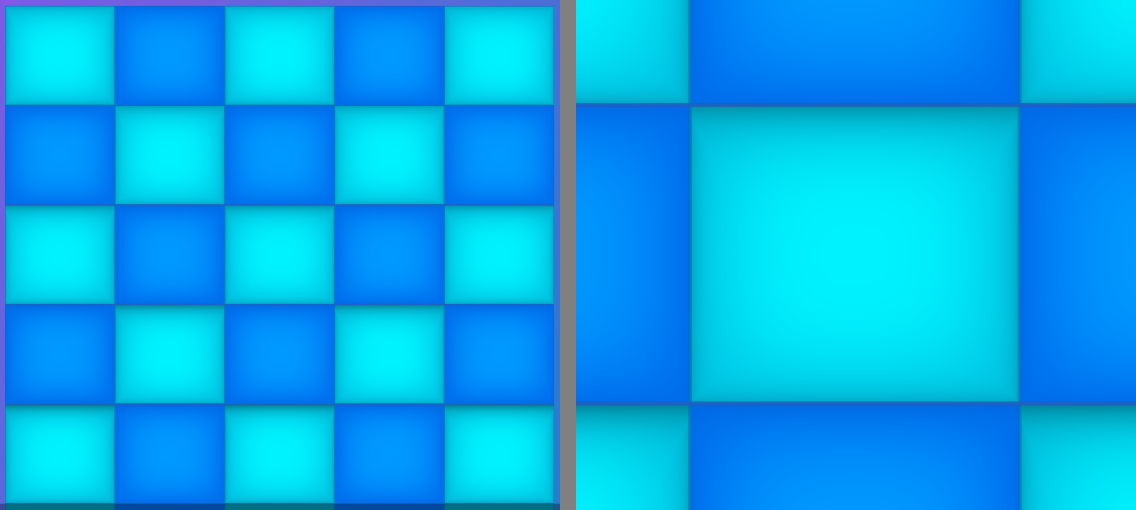
Left, the full canvas; right, a detail of the centre.
Give the GLSL for this pattern, as a Shadertoy shader.

```glsl
const vec2 TILE_COUNT = vec2(5.0);
const vec2 GRID_MIN = vec2(0.0091, 0.0125);
const vec2 GRID_MAX = vec2(0.9896, 0.9886);

const vec3 CYAN_CENTER = vec3(0.0, 0.95, 1.0);
const vec3 CYAN_EDGE = vec3(0.0, 0.76, 0.89);
const vec3 BLUE_CENTER = vec3(0.0, 0.60, 1.0);
const vec3 BLUE_EDGE = vec3(0.0, 0.43, 0.93);
const vec3 SEAM_ROW = vec3(0.14, 0.36, 0.76);
const vec3 SEAM_COLUMN = vec3(0.0, 0.42, 0.74);
const vec3 FRAME_PURPLE = vec3(0.50, 0.35, 0.90);
const vec3 FRAME_BLUE = vec3(0.15, 0.49, 0.80);

// Lengths in canvas heights
const float SEAM_HALF_WIDTH = 0.0013;
const float SIDE_SHADOW_SIZE = 0.006;
const float TOP_SHADOW_SIZE = 0.012;

const float SIDE_SHADOW = 0.16;
const float TOP_SHADOW_FIRST = 0.12;
const float TOP_SHADOW_LAST = 0.42;
const float GLOW_POWER = 2.6;
const float STRIP_SHADE = 0.68;
const float PI = 3.14159265;

// Soft-edged checker: 1 on cyan tiles, 0 on blue ones
float checker(vec2 grid, vec2 pixel) {
    vec2 inside = clamp(grid, vec2(0.05), TILE_COUNT - 0.05);
    vec2 side = clamp(sin(PI * inside) / (PI * pixel), -1.0, 1.0);
    return 0.5 + 0.5 * side.x * side.y;
}

vec3 tileColor(vec2 local, vec2 tileSize, float cyan, float rowDepth) {
    // Broad glow fading from the tile center
    vec2 falloff = 1.0 - pow(abs(2.0 * local - 1.0), vec2(GLOW_POWER));
    float rim = 1.0 - falloff.x * falloff.y;
    vec3 color = mix(mix(BLUE_CENTER, BLUE_EDGE, rim),
                     mix(CYAN_CENTER, CYAN_EDGE, rim), cyan);

    // Narrow shadows, mostly visible on cyan
    vec2 edge = min(local, 1.0 - local) * tileSize;
    float sides = SIDE_SHADOW * exp(-min(edge.x, edge.y) / SIDE_SHADOW_SIZE);
    float topStrength = mix(TOP_SHADOW_FIRST, TOP_SHADOW_LAST, rowDepth);
    float top = topStrength * exp(-(1.0 - local.y) * tileSize.y / TOP_SHADOW_SIZE);
    return color * (1.0 - max(sides, top) * mix(0.15, 1.0, cyan));
}

void mainImage(out vec4 fragColor, in vec2 fragCoord) {
    vec2 uv = fragCoord / iResolution.xy;
    vec2 canvas = vec2(iResolution.x / iResolution.y, 1.0);
    float pixel = 1.0 / iResolution.y;

    // Grid coordinates and tile-local position
    vec2 tileSize = (GRID_MAX - GRID_MIN) * canvas / TILE_COUNT;
    vec2 grid = (uv - GRID_MIN) * canvas / tileSize;
    vec2 cell = clamp(floor(grid), vec2(0.0), TILE_COUNT - 1.0);
    vec2 local = clamp(grid - cell, 0.0, 1.0);
    float rowDepth = 1.0 - cell.y / (TILE_COUNT.y - 1.0);
    vec3 color = tileColor(local, tileSize, checker(grid, pixel / tileSize), rowDepth);

    // Thin seams between tiles
    vec2 seamDistance = abs(grid - round(grid)) * tileSize;
    vec2 seam = 1.0 - smoothstep(vec2(SEAM_HALF_WIDTH - 0.5 * pixel),
                                 vec2(SEAM_HALF_WIDTH + 0.5 * pixel), seamDistance);
    color = mix(color, SEAM_COLUMN, 0.5 * seam.x);
    color = mix(color, SEAM_ROW, 0.85 * seam.y);

    // Gradient frame on the left, right and top
    float sweep = clamp(0.6 * uv.x + 0.4 * (1.0 - uv.y), 0.0, 1.0);
    vec3 frame = mix(FRAME_PURPLE, FRAME_BLUE, sweep);
    vec3 inset = vec3(uv.x - GRID_MIN.x, GRID_MAX - uv) * canvas.xxy;
    float border = min(inset.x, min(inset.y, inset.z));
    color = mix(frame, color, smoothstep(-0.5 * pixel, 0.5 * pixel, border));

    // Shaded strip along the bottom
    float below = (GRID_MIN.y - uv.y) * canvas.y;
    color *= mix(1.0, STRIP_SHADE, smoothstep(-0.5 * pixel, 0.5 * pixel, below));

    fragColor = vec4(color, 1.0);
}
```
